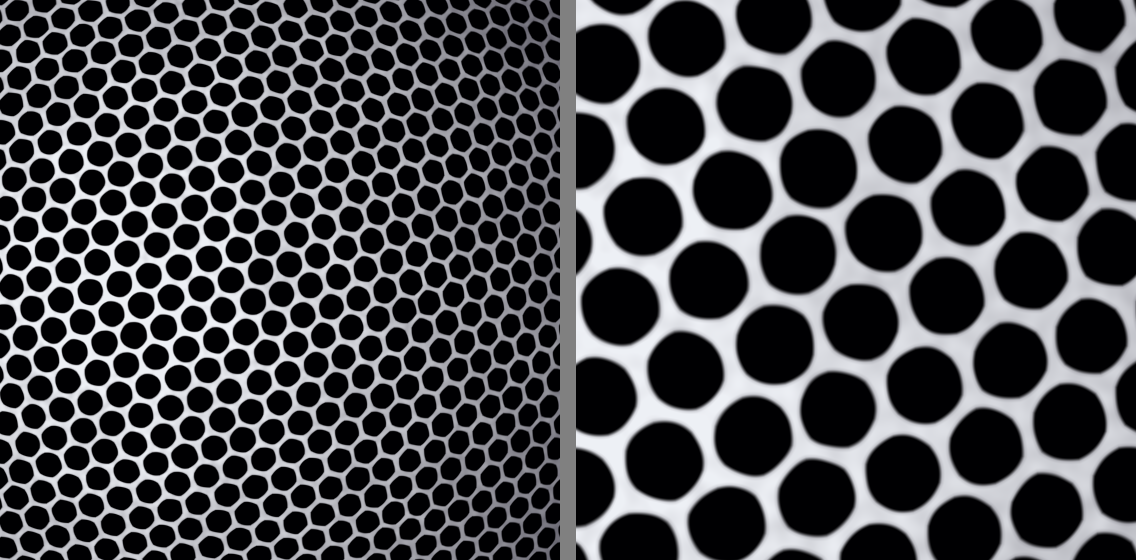
Left, the full canvas; right, a detail of the centre.
Give the GLSL for this texture, as a WebGL 1 fragment shader.

```glsl
precision highp float;

uniform vec2 u_resolution;

const vec2 BULGE_CENTER = vec2(0.30, 0.48);
const float BULGE = 0.32;
const float PITCH = 0.0555;
const float TILT = 0.274;
const vec2 ANCHOR_HOLE = vec2(0.465, 0.514);
const vec2 LIGHT_CENTER = vec2(0.20, 0.47);

const vec3 VOID_COLOR = vec3(0.0, 0.0, 0.006);
const vec3 SHADE_COLOR = vec3(0.23, 0.22, 0.27);
const vec3 METAL_COLOR = vec3(0.61, 0.61, 0.64);
const vec3 LIT_COLOR = vec3(0.93, 0.94, 0.96);

vec2 hash2(vec2 p) {
  vec2 h = vec2(dot(p, vec2(127.1, 311.7)), dot(p, vec2(269.5, 183.3)));
  return fract(sin(h) * 43758.55) * 2.0 - 1.0;
}

float gradientNoise(vec2 p) {
  vec2 i = floor(p);
  vec2 f = p - i;
  vec2 u = f * f * f * (f * (f * 6.0 - 15.0) + 10.0);
  float a = dot(hash2(i), f);
  float b = dot(hash2(i + vec2(1.0, 0.0)), f - vec2(1.0, 0.0));
  float c = dot(hash2(i + vec2(0.0, 1.0)), f - vec2(0.0, 1.0));
  float d = dot(hash2(i + 1.0), f - 1.0);
  return mix(mix(a, b, u.x), mix(c, d, u.x), u.y);
}

// Spreads coordinates away from the centre, so outer cells look compressed
vec2 bulge(vec2 p, vec2 center, float amount) {
  vec2 d = p - center;
  return d * (1.0 + amount * dot(d, d));
}

vec2 rotate(vec2 p, float angle) {
  float c = cos(angle);
  float s = sin(angle);
  return vec2(c * p.x + s * p.y, c * p.y - s * p.x);
}

// Offset from the nearest point of a hexagonal lattice of unit pitch
vec2 hexLocal(vec2 p) {
  vec2 size = vec2(1.0, 1.7320508);
  vec2 a = p - size * floor(p / size + 0.5);
  vec2 b = p - size * (floor(p / size) + 0.5);
  return dot(a, a) < dot(b, b) ? a : b;
}

// Blend of circular and hexagonal distance
float holeDistance(vec2 p, float hexness) {
  vec2 q = abs(p);
  float hexagon = max(q.x, dot(q, vec2(0.5, 0.8660254)));
  return mix(length(p), hexagon, hexness);
}

vec3 metalColor(float light) {
  vec3 low = mix(SHADE_COLOR, METAL_COLOR, clamp((light - 0.23) / 0.38, 0.0, 1.0));
  return mix(low, LIT_COLOR, clamp((light - 0.61) / 0.32, 0.0, 1.0));
}

void main() {
  vec2 uv = gl_FragCoord.xy / u_resolution.y;

  // Curved, tilted lattice
  vec2 flatUv = bulge(uv, BULGE_CENTER, BULGE)
              - bulge(ANCHOR_HOLE, BULGE_CENTER, BULGE);
  vec2 grid = rotate(flatUv, TILT) / PITCH;
  vec2 local = hexLocal(grid);
  vec2 cell = floor((grid - local) * vec2(2.0, 1.1547) + 0.5);

  // Holes: rounder near the bulge, with small differences in place and size
  vec2 fromCenter = uv - BULGE_CENTER;
  float spread = dot(fromCenter, fromCenter);
  float hexness = mix(0.15, 0.5, smoothstep(0.02, 0.25, spread));
  float radius = 0.418 + 0.009 * hash2(cell + 17.0).x;
  float wobble = 0.04 * gradientNoise(grid * 2.3);
  float dist = holeDistance(local + 0.014 * hash2(cell), hexness) + wobble;

  // Edge softness, never narrower than a pixel
  float pixel = (1.0 + 3.0 * BULGE * spread) / (PITCH * u_resolution.y);
  float soft = max(0.028, 0.75 * pixel);
  float web = smoothstep(radius - soft, radius + soft, dist);

  // Light falloff, mottling and darker rims
  float reach = length(uv - LIGHT_CENTER);
  float light = 0.98 - 0.28 * reach - 0.35 * reach * reach;
  light += 0.09 * gradientNoise(uv * 9.0) + 0.10 * gradientNoise(uv * 75.0);
  light *= mix(0.84, 1.0, smoothstep(radius, radius + 0.06, dist));

  vec3 color = mix(VOID_COLOR, metalColor(light), web);
  gl_FragColor = vec4(color, 1.0);
}
```
